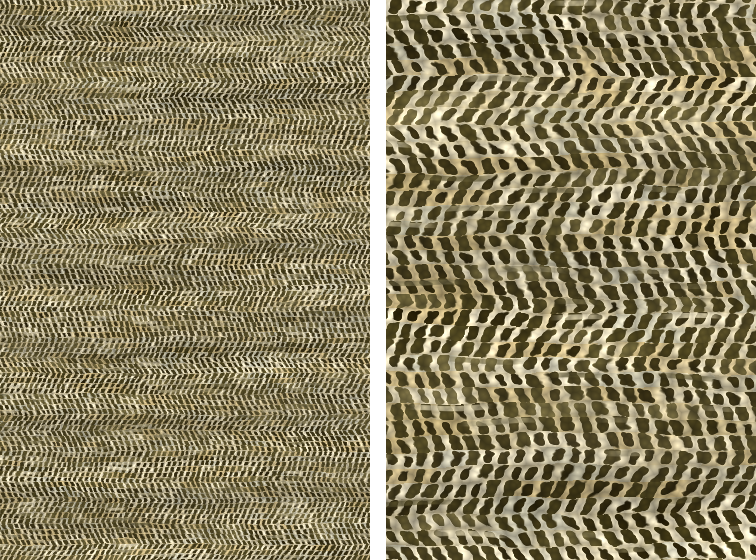
Left, the full canvas; right, a detail of the centre.
Write a WebGL 2 fragment shader that draws this texture.

```glsl
#version 300 es
precision highp float;
uniform vec2 u_resolution;
out vec4 outColor;

const float ACROSS = 64.0;          // stitches per row
const float ROWS = 108.0;           // stitch rows down the cloth
const float ROWS_PER_BAND = 4.0;    // rows before the slant flips
const float SLIDE = 1.7;            // sideways travel per band, in stitches
const vec2 STITCH_HALF = vec2(0.28, 0.42);
const float STITCH_ROUND = 0.18;
const float WOBBLE = 0.0014;        // waviness of the rows
const vec2 FIBRE_SCALE = vec2(120.0, 190.0);
const float FIBRE_DEPTH = 0.42;
const float FRAY = 0.30;            // raggedness of stitch edges
const float TAU = 6.2831853;

const vec3 SOOT = vec3(0.12, 0.09, 0.01);
const vec3 MOSS = vec3(0.30, 0.27, 0.12);
const vec3 OLIVE = vec3(0.44, 0.40, 0.24);
const vec3 TAN = vec3(0.71, 0.66, 0.52);
const vec3 CREAM = vec3(1.0, 0.96, 0.84);
const vec3 GOLD = vec3(0.78, 0.67, 0.42);
const vec3 SILVER = vec3(0.77, 0.77, 0.70);

float hash(vec2 p) {
    vec3 q = fract(vec3(p.xyx) * vec3(0.1031, 0.1030, 0.0973));
    q += dot(q, q.yzx + 33.33);
    return fract((q.x + q.y) * q.z);
}

// Distance to the nearest scattered point
float cellular(vec2 p) {
    vec2 cell = floor(p);
    float nearest = 2.0;
    for (int j = -1; j <= 1; j++) {
        for (int i = -1; i <= 1; i++) {
            vec2 c = cell + vec2(i, j);
            vec2 point = c + vec2(hash(c), hash(c + 71.0));
            nearest = min(nearest, length(p - point));
        }
    }
    return nearest;
}

// Slow change along one yarn, from 0 to 1
float yarnStreak(float x, float row, float seed) {
    float phase = TAU * hash(vec2(row, seed));
    float s = sin(x * 6.0 + phase) + 0.7 * sin(x * 19.0 + phase * 2.7)
            + 0.6 * sin(x * 53.0 + phase * 5.1);
    return clamp(0.5 + 0.27 * s, 0.0, 1.0);
}

float roundedBox(vec2 p, vec2 halfSize, float radius) {
    vec2 q = abs(p) - halfSize + radius;
    return length(max(q, 0.0)) + min(max(q.x, q.y), 0.0) - radius;
}

void main() {
    vec2 uv = gl_FragCoord.xy / u_resolution;
    float fibre = cellular(uv * FIBRE_SCALE) - 0.45;

    // Rows drift gently up and down
    float y = uv.y + WOBBLE * (sin(uv.x * 9.0 + uv.y * 31.0)
            + 0.6 * sin(uv.x * 23.0 - uv.y * 47.0) + 0.4 * sin(uv.x * 71.0 + uv.y * 130.0));
    float rowPos = y * ROWS;
    float row = floor(rowPos);
    float across = fract(rowPos) - 0.5;

    // Zigzag of uneven bands
    float band = rowPos / ROWS_PER_BAND + 0.25 * sin(y * 21.0) + 0.12 * sin(y * 53.0);
    float zigzag = abs(mod(band, 2.0) - 1.0);
    float along = uv.x * ACROSS + SLIDE * zigzag + 0.26 * (hash(vec2(row, 3.0)) - 0.5)
            + 0.25 * sin(uv.x * 19.0 + y * 13.0) + 0.10 * sin(uv.x * 83.0 + row * 2.3);
    vec2 id = vec2(floor(along), row);
    vec2 local = vec2(fract(along) - 0.5, across);

    // Dark slanted stitch, ragged and varied in size
    float variety = hash(id + 11.0);
    float streak = yarnStreak(uv.x, row, 5.0);
    vec2 size = STITCH_HALF * (0.78 + 0.32 * variety + 0.24 * streak);
    local += 0.16 * (vec2(hash(id + 29.0), hash(id + 37.0)) - 0.5);
    float d = roundedBox(local, size, STITCH_ROUND) + FRAY * fibre;
    float blur = 0.75 * max(ACROSS / u_resolution.x, ROWS / u_resolution.y);
    float dark = 1.0 - smoothstep(-blur, blur, d);

    // Light yarn: each stitch has its own tone, brightest on the crown
    vec2 paleId = vec2(floor(along + 0.5), row);
    float crown = 1.0 - smoothstep(0.1, 0.55, abs(across));
    float lightStreak = yarnStreak(uv.x, row, 17.0);
    float tone = 0.50 * crown + 0.45 * lightStreak + 0.5 * (hash(paleId + 7.0) - 0.3);
    vec3 pale = mix(TAN, CREAM, clamp(tone, 0.0, 1.0));
    float dye = yarnStreak(uv.x, row, 41.0) + 0.3 * (hash(paleId + 61.0) - 0.5);
    pale = mix(pale, GOLD, 0.6 * smoothstep(0.60, 0.95, dye));
    pale = mix(pale, SILVER, 0.6 * smoothstep(0.28, 0.05, dye));

    // Dark yarn, from near black to faded olive
    float fade = yarnStreak(uv.x, row, 53.0);
    vec3 deep = mix(SOOT, MOSS, 0.6 * variety + 0.4 * fade);
    deep = mix(deep, OLIVE, 0.75 * smoothstep(0.60, 1.0, fade));
    vec3 color = mix(pale, deep, dark);

    // Stray weft threads cover parts of some rows
    float thread = smoothstep(0.76, 0.95, yarnStreak(uv.x, row, 83.0));
    thread *= 1.0 - smoothstep(0.12, 0.12 + 2.0 * blur, abs(across - 0.25));
    color = mix(color, mix(MOSS, CREAM, hash(vec2(row, 97.0))), 0.65 * thread);

    // Worn patches, broad shading and fibre grain
    float wear = 0.5 + 0.25 * (sin(uv.x * 11.0 + y * 67.0) + sin(y * 39.0 - uv.x * 4.0));
    color = mix(color, mix(OLIVE, TAN, lightStreak), 0.22 * wear);
    float shade = 0.97 + 0.05 * sin(y * 44.0 + sin(uv.x * 5.0)) + 0.04 * sin(y * 97.0);
    color *= shade - FIBRE_DEPTH * fibre;
    outColor = vec4(clamp(color, 0.0, 1.0), 1.0);
}
```
